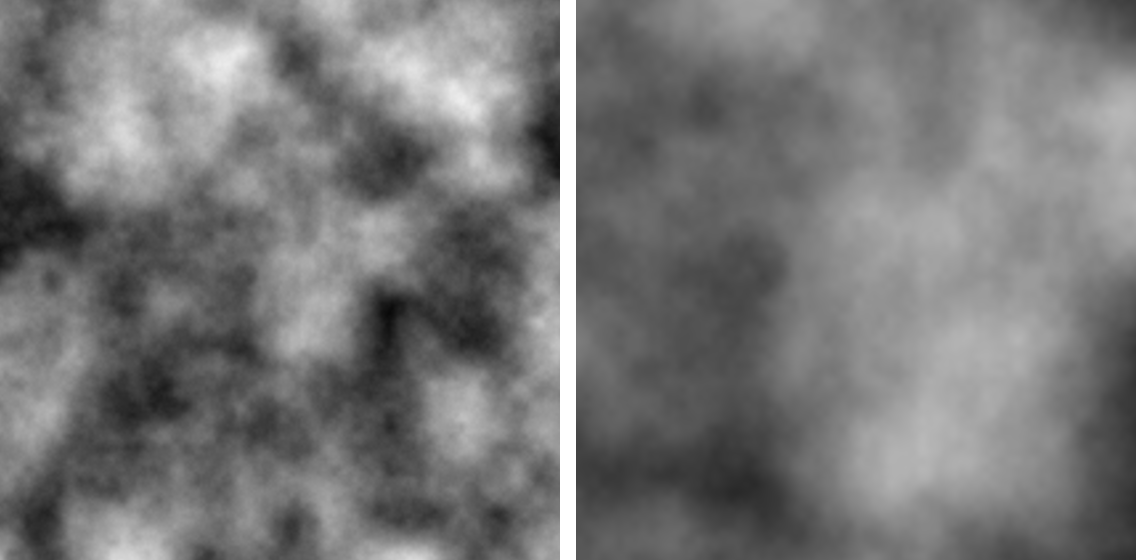
Left, the full canvas; right, a detail of the centre.
A WebGL 1 fragment shader for this texture:

```glsl
precision highp float;

// Soft grey clouds: fractal value noise with broad light and dark billows.
// Each octave doubles the frequency and halves the strength; the sum is
// then stretched around a mid grey.

uniform vec2 u_resolution;

const int OCTAVES = 6;
const float BASE_CELLS = 6.6;   // coarsest noise cells across the canvas
const float MEAN_GREY = 0.482;
const float CONTRAST = 1.24;

float hash(vec2 cell) {
  return fract(sin(dot(cell, vec2(12.9898, 78.233))) * 43758.5453);
}

// Smoothly interpolated random values on a unit lattice, 0 to 1.
float valueNoise(vec2 p) {
  vec2 cell = floor(p);
  vec2 f = fract(p);
  vec2 blend = f * f * (3.0 - 2.0 * f);
  float bottom = mix(hash(cell), hash(cell + vec2(1.0, 0.0)), blend.x);
  float top = mix(hash(cell + vec2(0.0, 1.0)), hash(cell + vec2(1.0, 1.0)), blend.x);
  return mix(bottom, top, blend.y);
}

// Weighted average of the octaves, 0 to 1.
float fractalNoise(vec2 p, float lacunarity, float gain) {
  float sum = 0.0;
  float total = 0.0;
  float weight = 1.0;
  for (int i = 0; i < OCTAVES; i++) {
    sum += weight * valueNoise(p);
    total += weight;
    weight *= gain;
    p = p * lacunarity + vec2(17.3, 9.7);   // decorrelate the octaves
  }
  return sum / total;
}

float stretchContrast(float value, float center, float amount) {
  return clamp(center + (value - 0.5) * amount, 0.0, 1.0);
}

void main() {
  vec2 uv = gl_FragCoord.xy / min(u_resolution.x, u_resolution.y);
  float clouds = fractalNoise(uv * BASE_CELLS + vec2(3.4, 5.2), 2.0, 0.5);
  float grey = stretchContrast(clouds, MEAN_GREY, CONTRAST);
  gl_FragColor = vec4(vec3(grey), 1.0);
}
```
